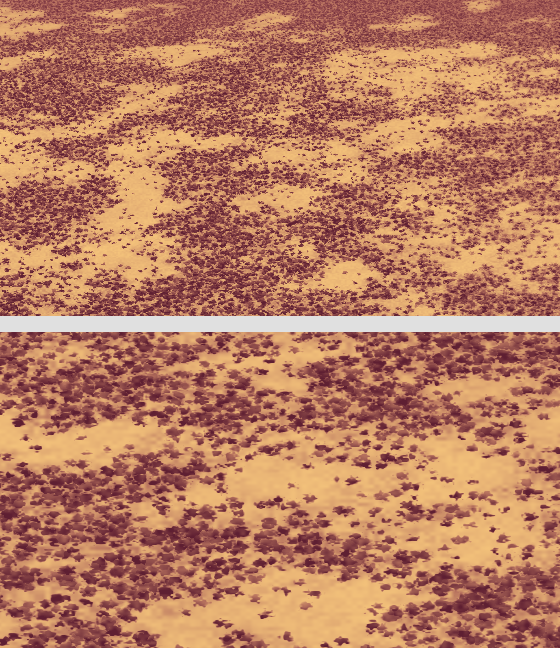
Top: the whole. Bottom: its middle third, enlarged.
A Shadertoy shader for this texture:

```glsl
const vec3 SAND = vec3(0.965, 0.775, 0.485);
const vec3 CLAY = vec3(0.715, 0.445, 0.368);
const vec3 SHRUB = vec3(0.37, 0.12, 0.195);
const vec3 HAZE = vec3(0.62, 0.31, 0.33);

const float RECEDE = 0.6;        // how much the ground shrinks towards the top
const float ROW_HEIGHT = 0.0128; // shrub spacing at the bottom edge
const float SHRUB_ASPECT = 1.65;

// Integer hash, two values in 0..1
vec2 hash2(vec2 cell, int seed) {
    uvec2 v = uvec2(ivec2(cell) + ivec2(seed * 1013, seed * 619));
    v = v * 1664525u + 1013904223u;
    v.x += v.y * 1664525u;
    v.y += v.x * 1664525u;
    v ^= v >> 16u;
    v.x += v.y * 1664525u;
    v.y += v.x * 1664525u;
    v ^= v >> 16u;
    return vec2(v & 65535u) / 65535.0;
}

float valueNoise(vec2 p, int seed) {
    vec2 i = floor(p), f = fract(p);
    f = f * f * (3.0 - 2.0 * f);
    float low = mix(hash2(i, seed).x, hash2(i + vec2(1, 0), seed).x, f.x);
    float high = mix(hash2(i + vec2(0, 1), seed).x, hash2(i + vec2(1, 1), seed).x, f.x);
    return mix(low, high, f.y);
}

float fbm(vec2 p, int seed) {
    float sum = 0.0, amp = 0.5, total = 0.0;
    for (int i = 0; i < 4; i++) {
        sum += amp * valueNoise(p, seed + i);
        total += amp;
        p = p * 2.03 + vec2(3.7, 1.9);
        amp *= 0.72;
    }
    return sum / total;
}

// Ground distance from the viewer for a height on the canvas
float groundDepth(float y) {
    return -log(1.0 - RECEDE * y) / RECEDE;
}

// Vegetation density: ragged patches split by sandy channels
float density(vec2 p) {
    vec2 g = vec2(p.x * 4.6, groundDepth(p.y) * 10.0 - p.x * 1.2);
    float patches = fbm(g + vec2(5.0, 11.0), 3);
    patches += 0.14 * smoothstep(0.82, 1.0, p.y);
    return smoothstep(0.31, 0.61, patches);
}

// Darkest shrub covering p, from one jittered layer of rows
float shrubLayer(vec2 p, float blur, int seed) {
    float baseRow = floor(groundDepth(p.y) / ROW_HEIGHT);
    float shade = 0.0;
    for (int j = -1; j <= 1; j++) {
        float row = baseRow + float(j);
        float scale = exp(-RECEDE * ROW_HEIGHT * (row + 0.5));
        vec2 size = vec2(SHRUB_ASPECT, 1.0) * ROW_HEIGHT * scale;
        float rowY = (1.0 - scale) / RECEDE;
        float shift = hash2(vec2(row, 77.0), seed).x;
        float baseCol = floor(p.x / size.x + shift);
        for (int i = -1; i <= 1; i++) {
            vec2 cell = vec2(baseCol + float(i), row);
            vec2 jitter = hash2(cell, seed) - 0.5;
            vec2 trait = hash2(cell, seed + 1);
            vec2 centre = vec2((cell.x + 0.5 - shift + 0.9 * jitter.x) * size.x,
                               rowY + 0.9 * jitter.y * size.y);
            float cover = density(centre);
            float present = step(trait.x, 0.10 + 0.70 * cover);
            vec2 local = (p - centre) / size;
            float ragged = 0.55 * (valueNoise(local * 4.5 + cell * 7.0, seed + 2) - 0.5);
            float radius = mix(0.28, 0.42, cover) * mix(0.6, 1.35, trait.y);
            float soft = 0.0015 / size.y + blur;
            float body = 1.0 - smoothstep(radius - soft, radius + soft, length(local) + ragged);
            float tone = mix(0.58, 1.08, fract(trait.x * 13.0 + trait.y));
            tone -= 0.15 * clamp(local.y / radius, -1.0, 1.0);
            shade = max(shade, present * body * tone);
        }
    }
    return shade;
}

vec3 earthRamp(float shade) {
    vec3 light = mix(SAND, CLAY, clamp(shade * 2.0, 0.0, 1.0));
    return mix(light, SHRUB, clamp(shade * 2.0 - 1.0, 0.0, 1.0));
}

void mainImage(out vec4 fragColor, in vec2 fragCoord) {
    vec2 p = fragCoord / iResolution.y;
    float cover = density(p);
    float blur = 0.24 * smoothstep(1.05, 1.75, p.x);

    // Bare ground, stained and littered where plants are thick
    float grit = valueNoise(p * vec2(170.0, 260.0), 21) - 0.5;
    float stain = fbm(p * vec2(6.0, 14.0), 31) - 0.5;
    float shade = 0.08 + 0.22 * cover + 0.16 * stain + 0.30 * grit * (0.25 + cover);

    // Two overlapping layers of shrubs
    float shrubs = max(shrubLayer(p, blur, 41), shrubLayer(p, blur, 57));
    shade = mix(shade, 0.93 + 0.30 * grit, clamp(shrubs, 0.0, 1.0));

    // Distance lowers the contrast and reddens the tone
    float far = smoothstep(0.6, 1.0, p.y);
    shade = mix(shade, 0.20 + 0.45 * cover, 0.22 * far);
    vec3 colour = earthRamp(max(shade, 0.0));
    colour = mix(colour, HAZE, 0.35 * smoothstep(0.8, 1.0, p.y) * (0.3 + 0.7 * cover));

    fragColor = vec4(colour, 1.0);
}
```
